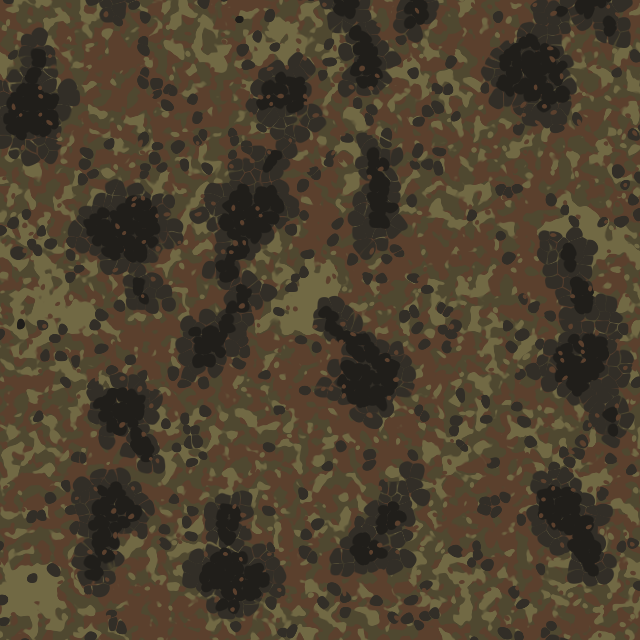
This pattern is drawn by a three.js fragment shader. Its source:

```glsl
// Woodland camouflage: brown ground mottled with green and olive gradient noise,
// then charcoal and black grains. Grains are jittered discs, kept where their seed
// lies in a dark cluster (a blob with a trailing arm) or at random as loose flecks.

#define MOTTLE_FREQ 46.0
#define REGION_FREQ 9.0
#define GREEN_LEVEL 0.03
#define OLIVE_LEVEL 0.34
#define CLUSTER_FREQ 4.0
#define FRINGE_WIDTH 0.021
#define CHARCOAL_FREQ 56.0
#define BLACK_FREQ 76.0
#define FLECK_DENSITY 0.12
#define CRACK_WIDTH 0.12
#define EDGE 0.0010

varying vec2 vUv;

const vec3 BROWN = vec3(0.355, 0.250, 0.178);
const vec3 GREEN = vec3(0.308, 0.282, 0.188);
const vec3 OLIVE = vec3(0.445, 0.412, 0.268);
const vec3 CHARCOAL = vec3(0.195, 0.180, 0.152);
const vec3 BLACK = vec3(0.125, 0.118, 0.103);

vec2 hash2(vec2 p) {
  vec3 q = fract(p.xyx * vec3(0.1031, 0.1030, 0.0973));
  q += dot(q, q.yzx + 33.33);
  return fract((q.xx + q.yz) * q.zy);
}

float cornerSlope(vec2 cell, vec2 offset) {
  float angle = 6.2832 * hash2(cell).x;
  return dot(vec2(cos(angle), sin(angle)), offset);
}

// Gradient noise, roughly -1 to 1
float noise(vec2 p) {
  vec2 c = floor(p), f = fract(p);
  vec2 u = f * f * f * (f * (f * 6.0 - 15.0) + 10.0);
  vec2 x = vec2(1.0, 0.0);
  float low = mix(cornerSlope(c, f), cornerSlope(c + x, f - x), u.x);
  float high = mix(cornerSlope(c + x.yx, f - x.yx), cornerSlope(c + 1.0, f - 1.0), u.x);
  return 1.5 * mix(low, high, u.y);
}

// Signed distance to the ragged dark clusters and their mostly upright arms
float clusterDistance(vec2 p) {
  vec2 home = floor(p * CLUSTER_FREQ);
  float nearest = 1.0;
  for (int j = -1; j <= 1; j++) {
    for (int i = -1; i <= 1; i++) {
      vec2 cell = home + vec2(float(i), float(j));
      vec2 place = hash2(cell + 17.0), shape = hash2(cell + 71.0);
      vec2 q = p - (cell + 0.5 + 0.7 * (place - 0.5)) / CLUSTER_FREQ;
      vec2 arm = vec2(0.12 * (shape.y - 0.5), place.x < 0.5 ? 0.10 : -0.10);
      float along = clamp(dot(q, arm) / dot(arm, arm), 0.0, 1.0);
      float blob = length(q) - mix(0.016, 0.055, shape.x);
      nearest = min(nearest, min(blob, length(q - arm * along) - 0.006));
    }
  }
  return nearest + 0.022 * noise(p * 18.0);
}

// Positive inside grains; crack opens thin gaps between touching ones
float grains(vec2 p, float freq, float margin, float density, float crack) {
  vec2 home = floor(p * freq);
  float first = 9.0, second = 9.0;
  for (int j = -1; j <= 1; j++) {
    for (int i = -1; i <= 1; i++) {
      vec2 cell = home + vec2(float(i), float(j));
      vec2 seed = cell + 0.5 + 0.8 * (hash2(cell + freq) - 0.5);
      bool inCluster = clusterDistance(seed / freq) < margin;
      float chance = density * (1.0 + 2.0 * noise(seed * 14.0 / freq));
      if (!inCluster && hash2(cell + 131.0).x > chance) continue;
      float d = length(p * freq - seed) / (inCluster ? 0.76 : 0.50);
      second = min(second, max(first, d));
      first = min(first, d);
    }
  }
  return min(1.0 - first, 0.5 * (second - first) - crack) * 0.6 / freq;
}

// Small separate dots, positive inside
float specks(vec2 p, float freq, float density) {
  vec2 cell = floor(p * freq), h = hash2(cell + 211.0);
  float radius = h.x < density ? 0.26 : -1.0;
  vec2 center = 0.5 + 0.4 * (hash2(cell + 307.0) - 0.5);
  return (radius - length(fract(p * freq) - center)) / freq;
}

float cover(float field) {
  return smoothstep(-EDGE, EDGE, field);
}

void main() {
  // Bend the domain so that no grid shows
  vec2 p = vUv + 0.005 * vec2(noise(vUv * 38.0), noise(vUv * 38.0 + 50.0));
  vec2 turned = mat2(0.8, 0.6, -0.6, 0.8) * p + 3.0;

  // Mottled ground with a few broad olive patches
  float region = noise(turned * REGION_FREQ);
  float patches = smoothstep(0.42, 0.75, noise(p * 7.0 + 20.0));
  float lumps = 0.3 * noise(turned * MOTTLE_FREQ * 2.1);
  float green = noise(p * MOTTLE_FREQ) + lumps + 0.5 * region - GREEN_LEVEL;
  float olive = noise(turned * MOTTLE_FREQ + 40.0) + lumps
              + 0.5 * region + 0.9 * patches - OLIVE_LEVEL;
  vec3 color = mix(BROWN, GREEN, cover(green * 0.01));
  color = mix(color, OLIVE, cover(olive * 0.01));
  color = mix(color, OLIVE, cover(specks(turned, 62.0, 0.07)));

  // Charcoal plates and flecks, black cores, brown pinholes
  float crack = CRACK_WIDTH * noise(p * 24.0 + 9.0);
  color = mix(color, CHARCOAL, cover(grains(p, CHARCOAL_FREQ, FRINGE_WIDTH, FLECK_DENSITY, crack)));
  color = mix(color, BLACK, cover(grains(p, BLACK_FREQ, 0.0, 0.0, -1.0)));
  color = mix(color, BROWN, cover(specks(p + 0.3, 70.0, 0.10)));
  gl_FragColor = vec4(color, 1.0);
}
```
